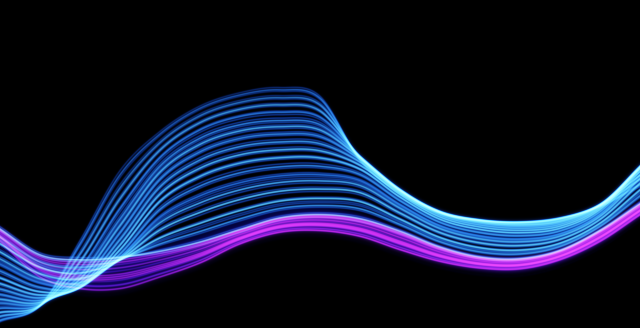
Write a Shadertoy shader that draws this background.

```glsl
// Glowing blue and magenta threads sweeping over black in a long twisted wave.
// Smooth splines guide the flow; each thread is a blend of guides, drawn as an
// antialiased glow, and the summed light is softly exposed so bundles turn cyan.

#define UNITS 394.0        // guide units in the canvas height
#define SPAN 48.0          // guide units between two knots
#define BLUE_GROUPS 17
#define PINK_THREADS 13
#define THREAD_WIDTH 0.85
#define STRAND_GAP 0.016
#define BLUE_GAIN 1.5
#define PINK_GAIN 1.25
#define VEIL_GAIN 0.34

const vec3 BLUE = vec3(0.08, 0.33, 1.10);
const vec3 CYAN = vec3(0.22, 0.65, 0.65);
const vec3 MAGENTA = vec3(1.05, 0.13, 1.70);
const vec3 VIOLET = vec3(0.28, 0.07, 1.10);
const vec3 NAVY = vec3(0.03, 0.04, 0.90);

// Guide heights at evenly spaced knots, measured down from the top
const float CREST[17] = float[17](385., 367., 293., 210., 161., 130., 114., 108.,
    118., 192., 232., 256., 265., 267., 262., 248., 222.);
const float MIDDLE[17] = float[17](340., 354., 345., 295., 234., 203., 187., 181.,
    182., 199., 234., 261., 273., 277., 272., 250., 201.);
const float BASE[17] = float[17](275., 306., 312., 309., 302., 291., 276., 262.,
    258., 263., 278., 297., 309., 311., 301., 277., 245.);
const float HEM[17] = float[17](290., 333., 347., 347., 333., 316., 293., 279.,
    277., 284., 300., 314., 322., 323., 312., 290., 258.);

float hash(float n) {
    return fract(sin(n * 127.1 + 3.7) * 4375.85);
}

// Cubic spline through the knots: height and slope
vec2 spline(float h[17], float x) {
    int i = int(clamp(floor(x), 0.0, 15.0));
    float u = x - float(i);
    float b = h[i], c = h[i + 1];
    float a = i > 0 ? h[max(i - 1, 0)] : 2.0 * b - c;
    float d = i < 15 ? h[min(i + 2, 16)] : 2.0 * c - b;
    float m = 0.5 * (c - a), n = 0.5 * (d - b);
    float e = 2.0 * (b - c) + m + n;
    float f = 3.0 * (c - b) - 2.0 * m - n;
    return vec2(((e * u + f) * u + m) * u + b,
                ((3.0 * e * u + 2.0 * f) * u + m) / SPAN);
}

// Quadratic blend: a at t = 0, b at t = 0.5, c at t = 1
vec2 blend(vec2 a, vec2 b, vec2 c, float t) {
    return a * (1.0 - t) * (1.0 - 2.0 * t) + b * 4.0 * t * (1.0 - t) + c * t * (2.0 * t - 1.0);
}

// Light of one thread, widened to the pixel size without gaining energy
float thread(vec2 curve, float y, float width, float pixel) {
    float dist = (y - curve.x) / sqrt(1.0 + curve.y * curve.y);
    float r2 = width * width + 0.3 * pixel * pixel;
    return width * inversesqrt(r2) * exp(-dist * dist / r2);
}

void mainImage(out vec4 fragColor, in vec2 fragCoord) {
    vec2 uv = fragCoord / iResolution.xy;
    float x = uv.x * 16.0;
    float y = (1.0 - uv.y) * UNITS;
    float pixel = UNITS / iResolution.y;

    vec2 crest = spline(CREST, x), middle = spline(MIDDLE, x);
    vec2 base = spline(BASE, x), hem = spline(HEM, x);
    vec3 light = vec3(0.0);

    // Blue sheet: groups of one bright strand and two faint companions
    float rightGlow = smoothstep(0.40, 0.60, uv.x);
    float leftGlow = 1.0 - smoothstep(0.08, 0.20, uv.x);
    for (int i = 0; i < BLUE_GROUPS; i++) {
        float id = float(i);
        float t0 = (id + 0.4 * (hash(id) - 0.5)) / float(BLUE_GROUPS - 1);
        float shine = mix(0.6, 1.0, max(smoothstep(0.0, 0.3, t0), max(rightGlow, leftGlow)));
        for (int k = 0; k < 3; k++) {
            float side = k == 2 ? -1.0 : float(k);
            float t = t0 + side * STRAND_GAP * (0.6 + 0.7 * hash(id * 3.0 + side + 40.0));
            vec2 curve = blend(crest, middle, base, t);
            float glow = thread(curve, y, THREAD_WIDTH, pixel);
            vec3 tint = k == 0 ? BLUE + CYAN * hash(id + 9.0) : BLUE * 0.55;
            light += BLUE_GAIN * shine * glow * tint;
            if (k == 0) light += 0.10 * shine * BLUE * thread(curve, y, 3.0, pixel);
        }
    }

    // Magenta ribbon: threads between the base and the hem
    float pinkGlow = mix(0.45, 1.0, smoothstep(0.22, 0.40, uv.x));
    for (int i = 0; i < PINK_THREADS; i++) {
        float id = float(i);
        float s = id / float(PINK_THREADS - 1) + 0.08 * (hash(id + 70.0) - 0.5);
        float heat = max(hash(id + 21.0), step(float(PINK_THREADS) - 1.5, id));
        vec3 tint = mix(VIOLET * 0.5, MAGENTA, heat * heat * pinkGlow);
        vec2 curve = mix(base, hem, s);
        light += PINK_GAIN * tint * thread(curve, y, THREAD_WIDTH, pixel);
        light += 0.12 * tint * thread(curve, y, 3.5, pixel);
    }

    // Dim streaked veil around and below the ribbon
    float veilTop = mix(middle.x, base.x, 0.8);
    float veilEnd = hem.x + 12.0;
    float v = (y - veilTop) / max(veilEnd - veilTop, 1.0);
    float veil = smoothstep(0.0, 0.25, v) * (1.0 - smoothstep(0.55, 1.0, v));
    float streaks = 0.7 + 0.3 * sin(v * 31.0 + 2.0 * sin(v * 13.0));
    light += VEIL_GAIN * veil * streaks * NAVY;

    fragColor = vec4(1.0 - exp(-light), 1.0);
}
```
